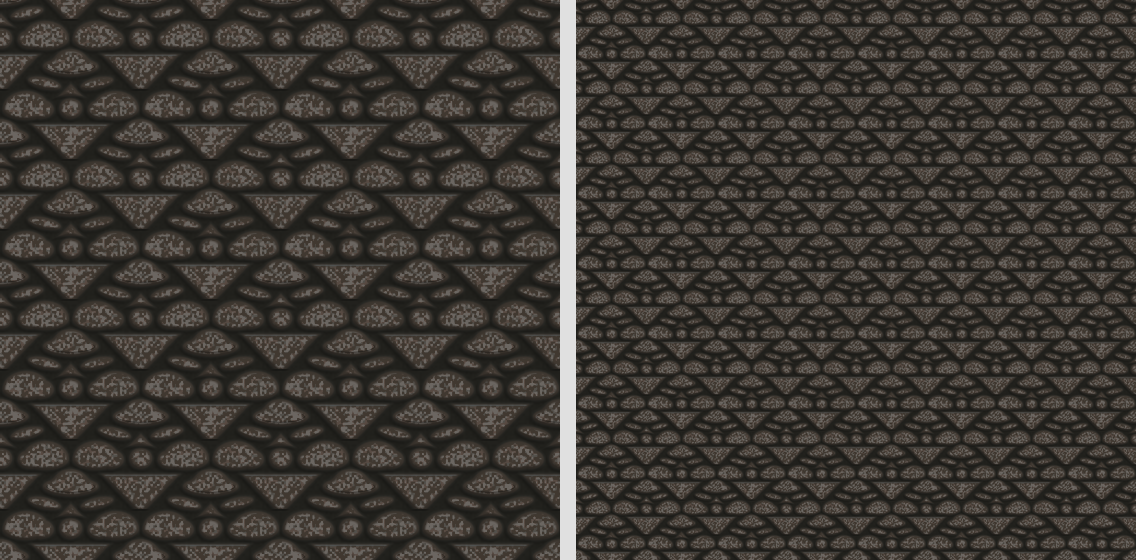
Left: one tile. Right: repeated 2 by 2.
Give the GLSL for this pattern, as a Shadertoy shader.

```glsl
// Rows of dark speckled stones: wedges, domes, shells, lenses and pebbles in mortar.
// Each stone is a distance function folded into a lattice that shifts half a repeat
// on every row; four repeats across and eight staggered rows fill the canvas.

float hash(vec2 p) {
    return fract(sin(dot(p, vec2(12.9898, 78.233))) * 43758.5453);
}

// Value noise that wraps after a whole number of cells
float noise(vec2 p, float period) {
    vec2 i = floor(p), f = fract(p);
    f = f * f * (3.0 - 2.0 * f);
    vec2 a = mod(i, period), b = mod(i + 1.0, period);
    return mix(mix(hash(a), hash(vec2(b.x, a.y)), f.x),
               mix(hash(vec2(a.x, b.y)), hash(b), f.x), f.y);
}

// Offset from the nearest lattice copy of a centre; y points down
vec2 fold(vec2 p, vec2 centre) {
    p -= centre;
    float row = round(p.y);
    return vec2(mod(p.x - row + 1.0, 2.0) - 1.0, p.y - row);
}

vec2 mirror(vec2 p) {
    return vec2(abs(p.x), p.y);
}

float smoothMin(float a, float b, float k) {
    float h = max(k - abs(a - b), 0.0) / k;
    return min(a, b) - h * h * k * 0.25;
}

// Ellipse with separate heights above and below its widest line
float egg(vec2 p, float halfWidth, float up, float down) {
    vec2 r = vec2(halfWidth, p.y < 0.0 ? up : down);
    float k = length(p / r);
    return (k + 1e-4) * (k - 1.0) / (length(p / (r * r)) + 1e-4);
}

// Triangle with a flat top at y = 0 and a rounded tip below
float wedge(vec2 p, float halfWidth, float height) {
    float x = sqrt(p.x * p.x + 0.006 * height * height);
    float side = dot(vec2(x - halfWidth, p.y), normalize(vec2(height, halfWidth)));
    return -smoothMin(-side, p.y, 0.07 * height);
}

float shell(vec2 p) {
    return smoothMin(egg(p - vec2(0.0, 0.06), 0.40, 0.13, 0.14),
                     egg(p + vec2(0.0, 0.02), 0.24, 0.17, 0.18), 0.07);
}

float dome(vec2 p) {
    return min(egg(p - vec2(0.36, 0.05), 0.335, 0.26, 0.155),
               egg(p - vec2(0.57, 0.06), 0.19, 0.15, 0.13));
}

float stones(vec2 p) {
    float d = wedge(fold(p, vec2(0.0)), 0.57, 0.60);
    d = min(d, shell(fold(p, vec2(1.0, 0.12))));
    d = min(d, dome(mirror(fold(p, vec2(0.0, 0.74)))));

    // Tilted lenses
    vec2 q = mirror(fold(p, vec2(0.0, 1.42))) - vec2(0.375, 0.0);
    d = min(d, egg(q + vec2(0.0, 0.2 * q.x), 0.235, 0.085, 0.085));

    // Small upright chip and round pebble
    q = fold(p, vec2(0.0, 1.60));
    d = min(d, wedge(vec2(q.x, -q.y), 0.17, 0.18));
    return min(d, egg(fold(p, vec2(0.0, 1.78)), 0.165, 0.15, 0.15));
}

void mainImage(out vec4 fragColor, in vec2 fragCoord) {
    vec2 uv = fragCoord / iResolution.xy;
    vec2 p = vec2(uv.x, 1.0 - uv.y) * 8.0 - vec2(0.01, 0.77);
    float edge = max(8.0 / iResolution.y, 0.016);

    // A second sample toward the light gives bevel shading and a cast shadow
    float d = stones(p);
    float towardLight = stones(p + vec2(0.025, -0.035));
    float lit = clamp((towardLight - d) / 0.043, -1.0, 1.0);

    // Mortar
    float grain = noise(p * 32.0, 64.0);
    vec3 mortar = vec3(0.128, 0.126, 0.110) * (0.95 + 0.10 * grain);
    mortar *= 1.0 - 0.22 * smoothstep(0.05, -0.02, towardLight);
    mortar += 0.035 * smoothstep(0.045, 0.0, d);

    // Speckled stone face
    float tint = noise(p * 16.0 + 7.0, 32.0);
    vec3 fleck = mix(vec3(0.34, 0.29, 0.26), vec3(0.32, 0.31, 0.29),
                     smoothstep(0.4, 0.6, tint));
    vec3 face = mix(vec3(0.25, 0.22, 0.19), fleck, smoothstep(0.38, 0.50, grain));
    face = mix(face, vec3(0.42, 0.40, 0.38), smoothstep(0.56, 0.70, grain));

    // Curved grooves low on the shells
    vec2 q = fold(p, vec2(1.0, 0.12));
    float groove = smoothstep(0.018, 0.0, abs(shell(q) + 0.06));
    face *= 1.0 - 0.35 * groove * smoothstep(-0.02, 0.08, q.y);

    // Dark bevel, lighter on the side facing the light
    float inner = smoothstep(0.015, 0.065, -d);
    vec3 rim = vec3(0.205, 0.183, 0.160) * (1.0 + 0.18 * lit);
    face = mix(rim, face, inner);

    // Cool glint along the top of the large wedges
    q = fold(p, vec2(0.0));
    float glint = smoothstep(0.016, 0.0, abs(q.y - 0.018)) * smoothstep(0.54, 0.48, abs(q.x));
    face = mix(face, vec3(0.36, 0.39, 0.40), glint * (0.45 + 0.4 * grain));

    fragColor = vec4(mix(mortar, face, smoothstep(edge, -edge, d)), 1.0);
}
```
